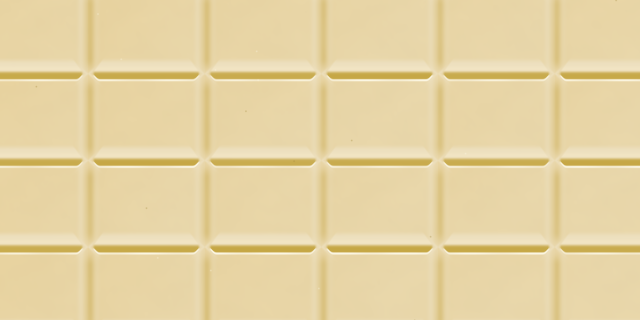
Reproduce this texture procedurally as a WebGL 1 fragment shader.

```glsl
precision highp float;
uniform vec2 u_resolution;

// Lengths are in canvas heights
#define PITCH vec2(0.3646, 0.2708)
#define FIRST_CROSSING vec2(0.2750, 0.2240)
#define GROOVE_GAP 0.015
#define BEVEL_TOP 0.050
#define LIP_DROP 0.0165
#define LIP_WIDTH 0.0028
#define BODY vec3(0.910, 0.840, 0.665)
#define WARM vec3(0.905, 0.815, 0.600)
#define BEVEL vec3(0.930, 0.880, 0.755)
#define SHADE vec3(0.820, 0.715, 0.410)
#define GROOVE vec3(0.770, 0.650, 0.260)
#define GLINT vec3(0.985, 0.965, 0.890)

float hash(vec2 p) {
  p = fract(p * vec2(0.1031, 0.1137) + 0.37);
  p += dot(p, p.yx + 33.33);
  return fract((p.x + p.y) * p.x * 7.31);
}

float bell(float x, float width) {
  return exp(-x * x / (width * width));
}

// Slow tonal drift from layered sines, about -1 to 1
float mottle(vec2 p) {
  float sum = 0.0;
  float gain = 0.5;
  for (int i = 0; i < 4; i++) {
    sum += gain * sin(p.x + 1.7 * sin(p.y)) * cos(p.y * 0.9 - p.x * 0.4);
    p = mat2(1.5, 1.1, -1.1, 1.5) * p + 2.3;
    gain *= 0.5;
  }
  return sum;
}

// Sparse cellular pits: x = pale, y = dark
vec2 pits(vec2 p, float aa) {
  vec2 cell = floor(p / 0.1);
  vec2 found = vec2(0.0);
  for (int j = -1; j <= 1; j++) {
    for (int i = -1; i <= 1; i++) {
      vec2 c = cell + vec2(float(i), float(j));
      vec2 center = (c + vec2(hash(c + 11.0), hash(c + 47.0))) * 0.1;
      float kind = hash(c + 83.0);
      float spot = 1.0 - smoothstep(0.002 - aa, 0.002 + aa, length(p - center));
      found = max(found, spot * vec2(step(0.95, kind), step(kind, 0.02)));
    }
  }
  return found;
}

void main() {
  vec2 p = gl_FragCoord.xy / u_resolution.y;
  float aa = 1.0 / u_resolution.y;

  // Signed offset from the nearest groove on each axis
  vec2 grid = (p - FIRST_CROSSING) / PITCH;
  vec2 tile = floor(grid);
  vec2 within = fract(grid);
  vec2 d = (grid - floor(grid + 0.5)) * PITCH;
  float side = abs(d.x);
  float grooveRow = floor(grid.y + 0.5);
  float vary = hash(vec2(tile.x, grooveRow) + 20.0);

  // Flat face, warmer at the left of the bar and upper left of each tile
  float warmth = 0.40 - 0.22 * p.x + 0.30 * (within.y - within.x);
  warmth += 0.16 * mottle(p * 5.0) + 0.25 * (hash(tile + 5.0) - 0.5);
  vec3 color = mix(BODY, WARM, clamp(warmth, 0.0, 1.0));
  color += 0.006 * mottle(p * 23.0);

  // Soft vertical valley with a pale left shoulder
  float away = smoothstep(0.005, 0.055, abs(d.y));
  float depth = 0.8 + 0.25 * mottle(vec2(grid.x, p.y * 9.0));
  color = mix(color, BEVEL, 0.65 * bell(d.x + 0.021, 0.011));
  color = mix(color, BEVEL, 0.30 * bell(d.x - 0.027, 0.010));
  color = mix(color, SHADE, 0.22 * bell(d.x - 0.003, 0.026) * away);
  color = mix(color, SHADE, 0.62 * depth * bell(d.x - 0.007, 0.010) * away);

  // Pale bevel, mitred toward the crossing
  float miter = side - GROOVE_GAP - 0.75 * max(d.y - 0.008, 0.0);
  float bevel = smoothstep(-0.004, 0.005, miter) * smoothstep(0.004, 0.014, d.y);
  bevel *= 1.0 - smoothstep(BEVEL_TOP - 0.016, BEVEL_TOP + 0.006, d.y);
  color = mix(color, BEVEL, 0.9 * bevel);
  color += 0.018 * bevel * bell(d.y - 0.020, 0.008);

  // Pale ridges meeting at the crossing
  float ridge = bell(side - abs(d.y - 0.004) - 0.004, 0.006) * bell(length(d), 0.035);
  color = mix(color, BEVEL, 0.7 * ridge);

  // Dark horizontal groove, its lower edge curling up at both ends
  float curl = 1.0 - smoothstep(GROOVE_GAP, 0.042, side);
  float lipY = -LIP_DROP + 0.014 * curl * curl;
  float ends = smoothstep(GROOVE_GAP - 0.003, GROOVE_GAP + 0.008, side);
  float cut = smoothstep(lipY, lipY + 0.007, d.y) * ends;
  cut *= 1.0 - smoothstep(0.003, 0.016, d.y);
  vec3 grooveColor = mix(GROOVE, SHADE, smoothstep(-0.002, 0.014, d.y) * 0.7);
  color = mix(color, grooveColor, cut * (0.86 + 0.14 * vary));

  // Thin glossy lip below the groove
  float lip = 1.0 - smoothstep(LIP_WIDTH - aa, LIP_WIDTH + aa, abs(d.y - lipY));
  float gloss = 0.72 + 0.28 * vary + 0.15 * sin(p.x * 31.0 + grooveRow * 2.0);
  color = mix(color, GLINT, clamp(lip * ends * gloss, 0.0, 1.0));

  // Faint wear
  vec2 wear = pits(p, aa);
  color = mix(color, GLINT, 0.45 * wear.x);
  color = mix(color, GROOVE * 0.8, 0.4 * wear.y);

  gl_FragColor = vec4(clamp(color, 0.0, 1.0), 1.0);
}
```
